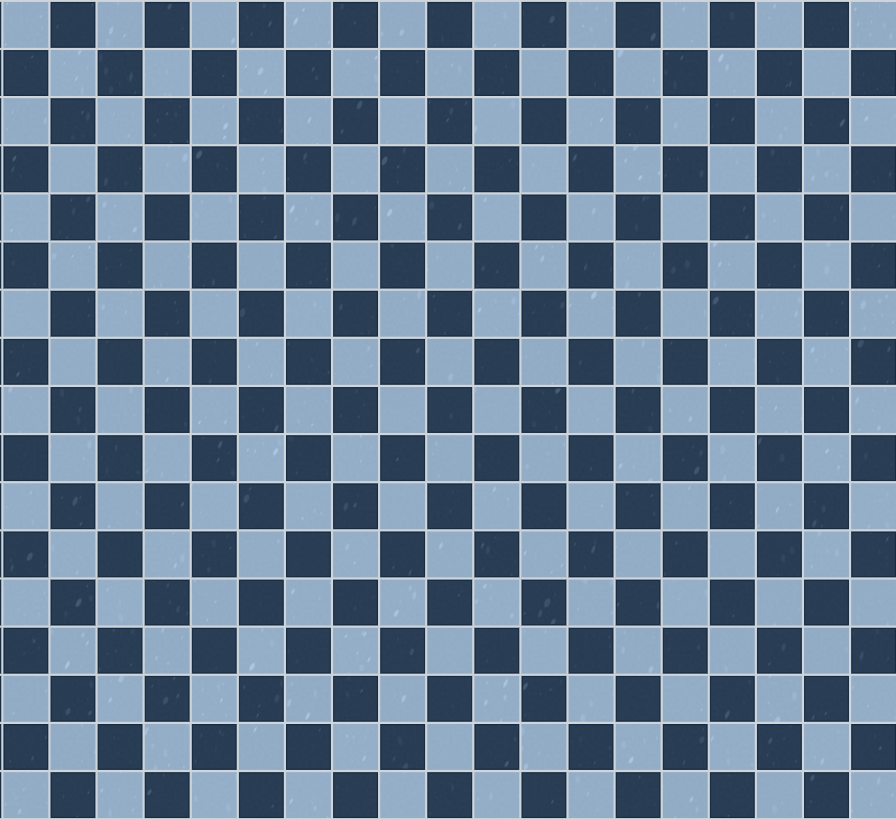
Give the GLSL for this pattern, as a Shadertoy shader.

```glsl
// Checkerboard of pale blue and navy tiles with thin light grout, 19 by 17.
// Cells come from floor and fract; navy tiles get a darker rim, and hashed
// ellipses gathered by gradient noise leave small pale flecks on the glaze.

#define TILES vec2(19.0, 17.0)      // repeats across and down
#define ORIGIN vec2(0.0026, 0.0010) // lower left grout crossing, canvas units
#define SPAN vec2(0.9987, 0.9980)   // canvas share covered by the tiles
#define GROUT_WIDTH 0.046           // in tiles
#define RIM_WIDTH 0.028             // in tiles
#define FLECK_GRID 3.0              // possible flecks per tile side
#define FLECK_CHANCE 0.42
#define GRAIN 0.012
#define PALE vec3(0.578, 0.680, 0.780)
#define NAVY vec3(0.160, 0.240, 0.330)
#define NAVY_RIM vec3(0.090, 0.175, 0.265)
#define GROUT vec3(0.810, 0.835, 0.860)

vec2 hash2(vec2 p) {
    vec3 q = fract(p.xyx * vec3(0.1031, 0.1030, 0.0973));
    q += dot(q, q.yzx + 33.33);
    return fract((q.xx + q.yz) * q.zy);
}

float cornerGradient(vec2 corner, vec2 offset) {
    float angle = 6.2832 * hash2(corner + 57.0).x;
    return dot(vec2(cos(angle), sin(angle)), offset);
}

// Gradient noise, roughly -0.7 to 0.7
float gradientNoise(vec2 p) {
    vec2 i = floor(p), f = fract(p);
    vec2 u = f * f * f * (f * (f * 6.0 - 15.0) + 10.0);
    vec2 e = vec2(1.0, 0.0);
    float low = mix(cornerGradient(i, f), cornerGradient(i + e, f - e), u.x);
    float high = mix(cornerGradient(i + e.yx, f - e.yx),
                     cornerGradient(i + 1.0, f - 1.0), u.x);
    return mix(low, high, u.y);
}

// Strength of the slanted, upright flecks at p, in tiles
float flecks(vec2 p, float pixel) {
    vec2 base = floor(p * FLECK_GRID);
    float strength = 0.0;
    for (int y = -1; y <= 1; y++)
    for (int x = -1; x <= 1; x++) {
        vec2 id = base + vec2(x, y);
        vec2 place = hash2(id + 11.0);
        vec2 kind = hash2(id + 83.0);
        vec2 shape = hash2(id + 149.0);
        float cluster = gradientNoise(id / FLECK_GRID * 0.6);
        float present = step(kind.x, FLECK_CHANCE * (1.0 + 1.2 * cluster));
        vec2 d = p - (id + place) / FLECK_GRID;
        d.x -= d.y * (shape.x - 0.25) * 0.6;
        float size = mix(0.018, 0.075, kind.y * kind.y * kind.y);
        vec2 radii = size * vec2(mix(0.5, 0.85, shape.y), 1.25);
        float dist = (length(d / radii) - 1.0) * radii.x;
        float cover = 1.0 - smoothstep(-pixel, pixel, dist);
        strength = max(strength, present * cover * mix(0.25, 0.9, shape.x * shape.x));
    }
    return strength;
}

void mainImage(out vec4 fragColor, in vec2 fragCoord) {
    vec2 pitch = SPAN / TILES;
    vec2 p = (fragCoord / iResolution.xy - ORIGIN) / pitch;
    vec2 pixels = 1.0 / (iResolution.xy * pitch);
    float pixel = max(pixels.x, pixels.y);

    // Tile colour; the sliver beyond the left grout is navy
    vec2 tile = floor(p);
    float navy = mod(tile.x + tile.y, 2.0);
    if (p.x < 0.0) navy = 1.0;
    vec3 color = mix(PALE, NAVY, navy);
    color *= 1.0 + 0.02 * (hash2(tile + 7.0).x - 0.5);

    // Fine grain and flecks
    color += GRAIN * gradientNoise(p * 14.0);
    vec3 fleckColor = mix(vec3(0.70, 0.80, 0.93), vec3(0.36, 0.46, 0.57), navy);
    float fleckGain = mix(0.85, 0.6, navy);
    color = mix(color, fleckColor, fleckGain * flecks(p, pixel * 0.8));

    // Distance to the nearest grout line, then rim and grout
    vec2 toLine = 0.5 - abs(fract(p) - 0.5);
    float edge = min(toLine.x, toLine.y) - 0.5 * GROUT_WIDTH;
    float rim = 1.0 - smoothstep(RIM_WIDTH - 0.5 * pixel, RIM_WIDTH + 0.5 * pixel, edge);
    color = mix(color, NAVY_RIM, rim * navy);
    vec2 cover = clamp(0.5 + (0.5 * GROUT_WIDTH - toLine) / pixels, 0.0, 1.0);
    color = mix(color, GROUT, max(cover.x, cover.y));

    fragColor = vec4(color, 1.0);
}
```
